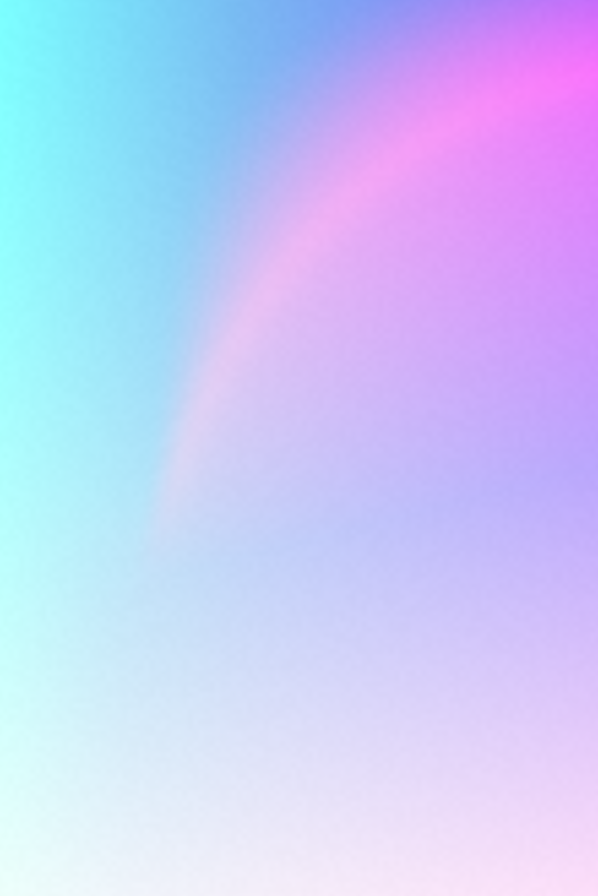
A Shadertoy shader for this background:

```glsl
// Soft pastel backdrop: a cyan-to-violet field on the upper left meets a large
// rose and lavender dome whose curved rim is crisp at the left and hazy at the top.
// Both fields are colour ramps, blended by ellipse distance, with a faint grain.

#define DOME_CENTER vec2(1.133, 0.219)
#define DOME_RADII  vec2(0.898, 0.703)
#define HAZE_TOP    0.29    // rim softness at the top
#define HAZE_SIDE   0.045   // rim softness at mid height
#define RIM_GLOW    0.03
#define FADE_POWER  1.2     // how the outer field pales downwards
#define GRAIN_CELLS 110.0   // grain cells across the width
#define GRAIN_DEPTH 0.012

const vec3 CYAN        = vec3(0.48, 1.00, 1.00);
const vec3 SKY         = vec3(0.47, 0.73, 0.95);
const vec3 VIOLET      = vec3(0.52, 0.40, 0.97);
const vec3 MINT_WHITE  = vec3(0.93, 1.00, 0.985);
const vec3 PALE_LILAC  = vec3(0.95, 0.82, 0.985);

const vec3 BLUSH       = vec3(0.99, 0.74, 0.93);
const vec3 MAGENTA     = vec3(0.95, 0.44, 0.99);
const vec3 ICE_BLUE    = vec3(0.765, 0.865, 0.97);
const vec3 PERIWINKLE  = vec3(0.73, 0.65, 0.99);
const vec3 PEARL       = vec3(0.95, 0.95, 0.975);
const vec3 PETAL       = vec3(0.99, 0.87, 0.975);

float ramp(float from, float to, float v) {
    return clamp((v - from) / (to - from), 0.0, 1.0);
}

float hash(vec2 cell) {
    return fract(sin(dot(cell, vec2(127.1, 311.7))) * 43758.5);
}

// Smooth value noise, centred on zero
float grain(vec2 p) {
    vec2 cell = floor(p);
    vec2 f = smoothstep(0.0, 1.0, fract(p));
    float low = mix(hash(cell), hash(cell + vec2(1.0, 0.0)), f.x);
    float high = mix(hash(cell + vec2(0.0, 1.0)), hash(cell + 1.0), f.x);
    return mix(low, high, f.y) - 0.5;
}

// Cool field: horizontal hue change, fading to white going down
vec3 outerField(float x, float depth) {
    vec3 top = mix(CYAN, SKY, ramp(0.0, 0.4, x));
    top = mix(top, VIOLET, ramp(0.4, 1.0, x));
    vec3 bottom = mix(MINT_WHITE, PALE_LILAC, x);
    return mix(top, bottom, pow(depth, FADE_POWER));
}

// Warm field: rose, then a cool valley, then a pale base
vec3 domeField(float x, float depth) {
    float across = ramp(0.3, 1.0, x);
    float valley = mix(0.64, 0.52, across);
    vec3 rose = mix(BLUSH, MAGENTA, across);
    vec3 cool = mix(ICE_BLUE, PERIWINKLE, across);
    vec3 base = mix(PEARL, PETAL, across);
    float descent = pow(ramp(0.08, valley, depth), mix(1.15, 0.88, across));
    return mix(mix(rose, cool, descent), base, ramp(valley, 1.0, depth));
}

void mainImage(out vec4 fragColor, in vec2 fragCoord) {
    vec2 uv = fragCoord / iResolution.xy;
    float depth = clamp(1.0 - uv.y, 0.0, 1.0);

    // Relative distance to the rim: negative inside the dome
    float rim = length((uv - DOME_CENTER) / DOME_RADII) - 1.0;
    float haze = mix(HAZE_TOP, HAZE_SIDE, smoothstep(0.05, 0.6, depth));
    float outside = smoothstep(-0.01, haze, rim);

    // Below the rim the fields melt together sideways
    float melt = 1.0 - smoothstep(0.0, 0.5, uv.x);
    outside = mix(outside, melt, smoothstep(0.53, 0.7, depth));

    vec3 color = mix(domeField(uv.x, depth), outerField(uv.x, depth), outside);

    // Faint warm crest that fades out down the rim
    float crest = exp(-pow(rim / 0.04, 2.0)) * (1.0 - smoothstep(0.5, 0.7, depth));
    color += RIM_GLOW * crest * vec3(1.0, 0.3, 0.0);

    // Fine tonal grain in square cells
    vec2 square = fragCoord / iResolution.x;
    color += GRAIN_DEPTH * grain(square * GRAIN_CELLS);

    fragColor = vec4(clamp(color, 0.0, 1.0), 1.0);
}
```
